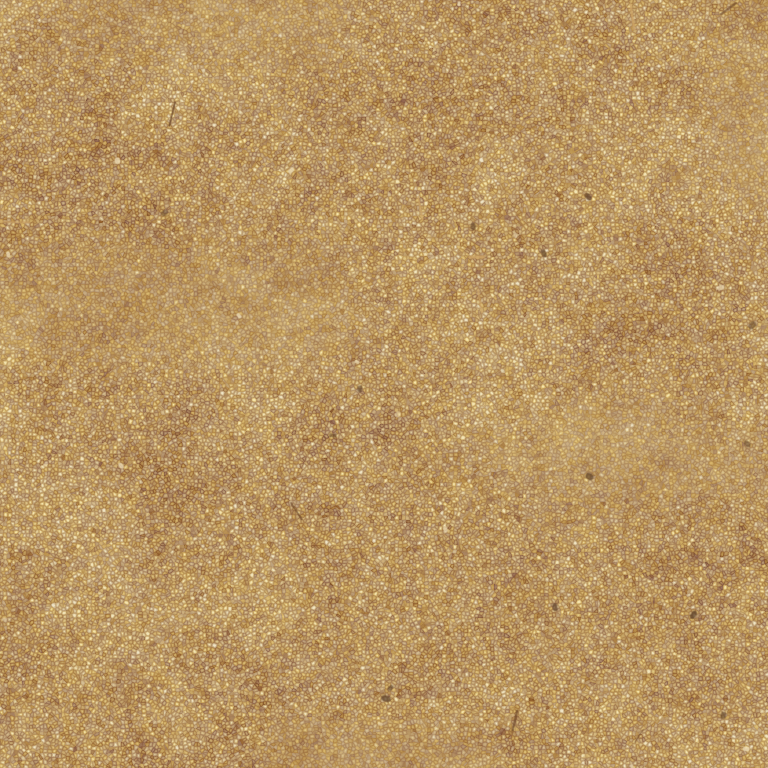
This texture is drawn by a Shadertoy shader. Its source:

```glsl
// Coarse golden sand: a fine Voronoi field of grains with dark crevices,
// each grain toned from a brown-to-cream ramp, with broad faint patches
// and a thin scatter of dark specks, pale pebbles and straw fragments.

const float GRAINS_ACROSS = 210.0;
const float GRAIN_CONTRAST = 2.1;
const float CREVICE_CONTRAST = 3.0;
const float MEAN_CREVICE = 0.3;
const int SAMPLES = 2;

const vec3 STRAW_COLOR = vec3(0.80, 0.64, 0.40);
const vec3 TWIG_COLOR = vec3(0.42, 0.27, 0.16);
const vec3 SPECK_COLOR = vec3(0.36, 0.25, 0.16);
const vec3 PEBBLE_COLOR = vec3(0.92, 0.85, 0.70);

// Integer hash: three values in 0..1 per cell and salt
vec3 hash3(ivec2 cell, int salt) {
    uvec3 v = uvec3(ivec3(cell, salt)) * 1664525u + 1013904223u;
    v.x += v.y * v.z; v.y += v.z * v.x; v.z += v.x * v.y;
    v ^= v >> 16u;
    v.x += v.y * v.z; v.y += v.z * v.x; v.z += v.x * v.y;
    return vec3(v >> 8u) / 16777216.0;
}

float valueNoise(vec2 p, int salt) {
    ivec2 c = ivec2(floor(p));
    vec2 f = fract(p);
    f = f * f * (3.0 - 2.0 * f);
    float low = mix(hash3(c, salt).x, hash3(c + ivec2(1, 0), salt).x, f.x);
    float high = mix(hash3(c + ivec2(0, 1), salt).x, hash3(c + ivec2(1, 1), salt).x, f.x);
    return mix(low, high, f.y);
}

// Tone is in standard deviations from the average sand
vec3 sandRamp(float tone) {
    vec3 ramp[8] = vec3[8](
        vec3(0.42, 0.26, 0.15), vec3(0.56, 0.37, 0.23),
        vec3(0.64, 0.48, 0.31), vec3(0.71, 0.56, 0.35),
        vec3(0.75, 0.63, 0.43), vec3(0.82, 0.69, 0.45),
        vec3(0.86, 0.78, 0.57), vec3(0.95, 0.89, 0.72));
    float position = clamp(3.65 + 1.5 * tone, 0.0, 6.999);
    int i = int(position);
    return mix(ramp[i], ramp[i + 1], fract(position));
}

// Nearest grain: x = crevice distance, yz = its random values
vec3 nearestGrain(vec2 p) {
    ivec2 home = ivec2(floor(p));
    float first = 9.0, second = 9.0;
    ivec2 owner = home;
    for (int y = -1; y <= 1; y++)
    for (int x = -1; x <= 1; x++) {
        ivec2 cell = home + ivec2(x, y);
        float d = length(vec2(cell) + hash3(cell, 1).xy - p);
        if (d < first) { second = first; first = d; owner = cell; }
        else second = min(second, d);
    }
    vec3 random = hash3(owner, 2);
    return vec3(second - first, 0.5 * (random.x + random.y), random.z);
}

vec3 sand(vec2 uv, float patchTone, float contrast) {
    vec3 grain = nearestGrain(uv * GRAINS_ACROSS);
    float tone = GRAIN_CONTRAST * (grain.y - 0.5) * contrast
               + CREVICE_CONTRAST * (grain.x - MEAN_CREVICE) * contrast + patchTone;
    vec3 warmth = vec3(0.03, 0.0, -0.12) * (grain.z - 0.5);
    return sandRamp(tone) + warmth;
}

float segmentDistance(vec2 p, vec2 halfAxis) {
    float t = clamp(dot(p, halfAxis) / dot(halfAxis, halfAxis), -1.0, 1.0);
    return length(p - halfAxis * t);
}

float coverage(float distance, float blur) {
    return 1.0 - smoothstep(-blur, blur, distance);
}

// Lays scattered capsules over the sand; stretch sets their half length
vec3 scatter(vec3 base, vec2 uv, vec3 tint, int count, int salt,
             float radius, float stretch, float opacity, float blur) {
    for (int i = 0; i < count; i++) {
        vec3 place = hash3(ivec2(i, 7), salt);
        vec3 form = hash3(ivec2(i, 11), salt);
        float angle = 6.2832 * place.z;
        vec2 axis = vec2(cos(angle), sin(angle)) * stretch * mix(0.5, 1.2, form.x);
        float d = segmentDistance(uv - place.xy, axis) - radius * mix(0.6, 1.2, form.y);
        base = mix(base, tint, coverage(d, blur) * opacity * mix(0.6, 1.0, form.z));
    }
    return base;
}

void mainImage(out vec4 fragColor, in vec2 fragCoord) {
    float pixel = 1.0 / iResolution.y;
    vec2 uv = fragCoord * pixel;

    // Broad patches shift the tone and dust over the grains
    float patchTone = 0.55 * (valueNoise(uv * 9.0, 3) - 0.5)
                    + 0.65 * (valueNoise(uv * 30.0, 4) - 0.5);
    float dust = smoothstep(0.55, 0.95, valueNoise(uv * 5.0, 5));
    float contrast = mix(1.06, 0.72, dust);

    // Supersampled grains
    vec3 color = vec3(0.0);
    for (int y = 0; y < SAMPLES; y++)
    for (int x = 0; x < SAMPLES; x++) {
        vec2 offset = (vec2(x, y) + 0.5) / float(SAMPLES) - 0.5;
        color += sand(uv + offset * pixel, patchTone, contrast);
    }
    color /= float(SAMPLES * SAMPLES);

    // Debris
    color = scatter(color, uv, SPECK_COLOR, 14, 21, 0.0035, 0.0020, 0.75, 0.0015);
    color = scatter(color, uv, PEBBLE_COLOR, 16, 22, 0.0030, 0.0015, 0.85, pixel);
    color = scatter(color, uv, TWIG_COLOR, 5, 23, 0.0014, 0.0130, 0.80, pixel);
    color = scatter(color, uv, STRAW_COLOR, 5, 24, 0.0018, 0.0160, 0.85, pixel);
    fragColor = vec4(clamp(color, 0.0, 1.0), 1.0);
}
```
